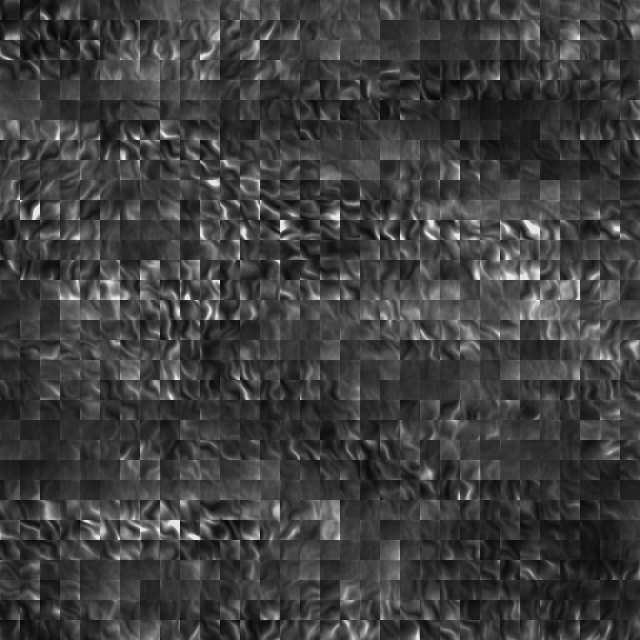
A Shadertoy shader for this pattern:

```glsl
// Grid of square grey glass tiles, each with its own shading, soft streaks and glinting edges
#define TILES 32.0        // tiles across and down
#define MID_GREY 0.245    // median brightness
#define CONTRAST 0.43     // spread of brightness on a log scale
#define TILE_VARIATION 0.75
#define SLOPE 1.25        // shading from one side of a tile to the other
#define STREAKS 3.4       // strength of the soft streaks
#define GLINT 1.5         // strength of the bright tile edges
#define GLINT_WIDTH 0.06  // in tiles
#define GRAIN 0.35

vec2 hash2(vec2 p) {
    vec3 q = fract(p.xyx * vec3(0.1031, 0.1030, 0.0973));
    q += dot(q, q.yzx + 33.33);
    return fract((q.xx + q.yz) * q.zy);
}

vec2 gradientAt(vec2 cell) {
    float angle = 6.2832 * hash2(cell + 71.0).x;
    return vec2(cos(angle), sin(angle));
}

float gradientNoise(vec2 p) {
    vec2 i = floor(p), f = p - i;
    vec2 u = f * f * f * (f * (f * 6.0 - 15.0) + 10.0);
    vec2 e = vec2(1.0, 0.0);
    float low = mix(dot(gradientAt(i), f), dot(gradientAt(i + e.xy), f - e.xy), u.x);
    float high = mix(dot(gradientAt(i + e.yx), f - e.yx), dot(gradientAt(i + e.xx), f - e.xx), u.x);
    return mix(low, high, u.y);
}

// Soft elliptical patch
float pool(vec2 uv, vec2 center, vec2 radius) {
    vec2 d = (uv - center) / radius;
    return exp(-dot(d, d));
}

// Broad light and dark areas over the whole sheet
float broadTone(vec2 uv) {
    float tone = 1.3 * gradientNoise(uv * 5.0 + 3.7) + 0.8 * gradientNoise(uv * vec2(6.0, 14.0) + 19.0);
    tone += 0.9 * pool(uv, vec2(0.76, 0.54), vec2(0.20, 0.12));
    tone += 0.6 * pool(uv, vec2(0.25, 0.82), vec2(0.18, 0.16));
    tone -= 1.1 * pool(uv, vec2(0.66, 0.81), vec2(0.24, 0.08));
    tone -= 0.9 * pool(uv, vec2(0.00, 0.22), vec2(0.12, 0.20));
    tone -= 0.8 * pool(uv, vec2(0.92, 0.18), vec2(0.20, 0.14));
    return tone - 0.9 * dot(uv - 0.5, uv - 0.5);
}

// How lively the streaks are, in loose horizontal bands
float activity(vec2 uv) {
    float a = 0.55 + 1.3 * gradientNoise(uv * vec2(4.0, 13.0) + 8.3);
    a += 0.7 * pool(uv, vec2(0.43, 0.65), vec2(0.18, 0.08));
    a += 0.6 * pool(uv, vec2(0.75, 0.64), vec2(0.20, 0.02));
    a += 0.5 * pool(uv, vec2(0.58, 0.07), vec2(0.22, 0.03));
    a -= 0.3 * pool(uv, vec2(0.76, 0.53), vec2(0.16, 0.08));
    return clamp(a, 0.15, 1.3);
}

float shade(vec2 uv) {
    vec2 grid = uv * TILES;
    vec2 tile = floor(grid), p = fract(grid);
    vec2 tileUv = (tile + 0.5) / TILES;
    vec2 rndA = hash2(tile + 5.0), rndB = hash2(tile + 137.0);
    float lively = activity(tileUv);

    // Flat tone of the tile and its slope, mostly darker at upper left
    float tone = broadTone(mix(uv, tileUv, 0.7));
    tone += TILE_VARIATION * (rndA.x + rndA.y - 1.0) * 1.5;
    vec2 slope = vec2(0.35, -0.55) + 1.4 * (rndB - 0.5);
    tone += SLOPE * dot(p - 0.5, slope) * (0.6 + 0.5 * lively);

    // Curved streaks, leaning alike in neighbouring tiles but shifted in each
    float lean = 0.35 + 2.4 * gradientNoise(tileUv * 5.0 + 41.0) + 0.8 * (rndA.x - 0.5);
    vec2 q = mat2(cos(lean), -sin(lean), sin(lean), cos(lean)) * (p - 0.5);
    q.x += 0.5 * gradientNoise(p * 1.3 + rndB * 60.0);
    float streak = gradientNoise(q * vec2(2.3, 0.9) + rndA * 80.0 + tile * 0.37);
    tone += STREAKS * lively * (streak + 1.1 * streak * abs(streak));

    // Thin glints fading along the left and top edges, with a softer glow at the right
    vec2 edge = exp(-vec2(p.x, 1.0 - p.y) / GLINT_WIDTH);
    vec2 fade = smoothstep(0.1, 1.0, vec2(mix(p.y, 1.0 - p.y, step(0.4, rndA.y)), p.x));
    vec2 strength = smoothstep(0.35, 1.0, rndB.yx) * vec2(1.0, 0.6);
    tone += GLINT * dot(edge * fade, strength);
    tone += 0.9 * exp((p.x - 1.0) * 7.0) * smoothstep(0.5, 1.0, rndA.y) * (1.0 - p.y);

    tone += GRAIN * gradientNoise(grid * vec2(5.0, 3.0));
    return MID_GREY * exp(CONTRAST * (tone - 0.1));
}

void mainImage(out vec4 fragColor, in vec2 fragCoord) {
    // Average four points per pixel to smooth the seams
    float grey = 0.0;
    for (int i = 0; i < 4; i++) {
        vec2 offset = vec2(i % 2, i / 2) * 0.5 - 0.25;
        grey += 0.25 * shade((fragCoord + offset) / iResolution.xy);
    }
    fragColor = vec4(vec3(clamp(grey, 0.03, 0.9)), 1.0);
}
```
